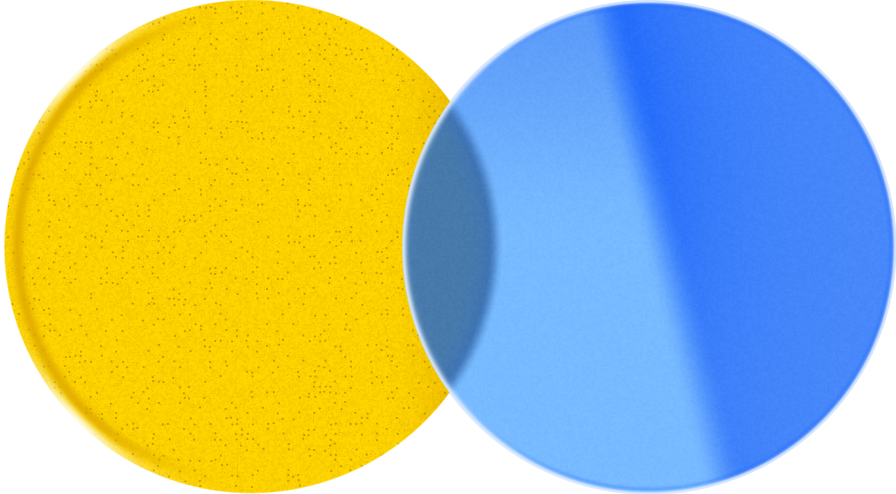
A Shadertoy shader for this background:

```glsl
const vec3 WHITE = vec3(1.0);
const vec3 YELLOW = vec3(0.985, 0.82, 0.0);
const vec3 AMBER = vec3(0.87, 0.66, 0.0);
const vec3 SKY = vec3(0.47, 0.73, 1.0);
const vec3 AZURE = vec3(0.36, 0.61, 0.98);
const vec3 COBALT = vec3(0.10, 0.39, 0.98);
const vec3 BLUE = vec3(0.29, 0.54, 0.98);
const vec3 SLATE = vec3(0.28, 0.48, 0.67);

float hash(vec2 p) {
    vec3 q = fract(vec3(p.xyx) * 0.1031);
    q += dot(q, q.yzx + 33.33);
    return fract((q.x + q.y) * q.z);
}

float noise(vec2 p) {
    vec2 cell = floor(p), f = fract(p);
    f = f * f * (3.0 - 2.0 * f);
    float low = mix(hash(cell), hash(cell + vec2(1, 0)), f.x);
    float high = mix(hash(cell + vec2(0, 1)), hash(cell + vec2(1, 1)), f.x);
    return mix(low, high, f.y);
}

// Soft line centred on zero
float bell(float x, float width) {
    return exp(-x * x / (width * width));
}

// Coverage of the inside of a shape, from its inset distance
float cover(float inset, float softness) {
    return smoothstep(-softness, softness, inset);
}

// Sparse dots, one candidate per grid cell
float speckles(vec2 p, float density, float amount) {
    vec2 cell = floor(p * density);
    vec2 offset = 0.3 + 0.4 * vec2(hash(cell + 17.0), hash(cell + 53.0));
    float dist = length(fract(p * density) - offset);
    float present = step(1.0 - amount, hash(cell));
    return present * (1.0 - smoothstep(0.1, 0.32, dist));
}

vec3 yellowDisc(vec2 p, vec2 normal, float inset) {
    float leftSide = smoothstep(0.1, 0.75, -normal.x);
    vec3 color = mix(YELLOW, AMBER, 0.45 * smoothstep(0.78, 0.94, p.x));

    // Grain and pits
    color *= 1.0 + 0.07 * (noise(p * 260.0) - 0.5);
    color = mix(color, AMBER * 0.75, 0.6 * speckles(p, 95.0, 0.16));
    color = mix(color, AMBER * 0.9, 0.4 * speckles(p + 3.7, 190.0, 0.16));

    // Raised lip with a shaded groove and pale highlights
    color = mix(color, AMBER, 0.8 * leftSide * bell(inset - 0.027, 0.012));
    float pale = bell(abs(normal.y) - 0.72, 0.2) * leftSide;
    float lip = 1.0 - smoothstep(0.002, 0.022, inset);
    return mix(color, vec3(1.0, 0.98, 0.85), pale * lip);
}

vec3 blueDisc(vec2 p, vec2 normal, float inset, float yellowInset) {
    // Light side, fold and dark side
    vec3 light = mix(SKY, AZURE, smoothstep(0.5, 1.0, p.y));
    float fold = p.x - 1.217 - 0.25 * (1.0 - p.y);
    float depth = exp(-max(fold, 0.0) / 0.17) * mix(0.3, 1.0, smoothstep(0.1, 0.9, p.y));
    vec3 dark = mix(BLUE, COBALT, depth);
    vec3 color = mix(light, dark, smoothstep(-0.045, 0.05, fold));

    // Blurred overlap with the disc behind
    vec3 lens = mix(SLATE, vec3(0.24, 0.45, 0.71), bell(yellowInset, 0.035));
    color = mix(color, lens, cover(yellowInset - 0.003, 0.016));
    color += 0.025 * (noise(p * 250.0) - 0.5);

    // Glass rim
    float leftSide = smoothstep(0.2, 0.9, -normal.x);
    float rimWidth = mix(0.004, 0.008, leftSide);
    color = mix(color, vec3(0.88, 0.93, 1.0), 0.9 * bell(inset - 0.002, rimWidth));
    return mix(color, COBALT, 0.25 * (1.0 - leftSide) * bell(inset - 0.011, 0.004));
}

void mainImage(out vec4 fragColor, in vec2 fragCoord) {
    vec2 p = fragCoord / iResolution.y;
    float pixel = 1.0 / iResolution.y;

    vec2 toYellow = p - vec2(0.508, 0.501);
    vec2 toBlue = p - vec2(1.314, 0.499);
    float yellowInset = 0.499 - length(toYellow);
    float blueInset = 0.5 - length(toBlue);
    vec2 yellowNormal = toYellow / max(length(toYellow), 0.001);
    vec2 blueNormal = toBlue / max(length(toBlue), 0.001);

    vec3 color = mix(WHITE, yellowDisc(p, yellowNormal, yellowInset), cover(yellowInset, pixel));
    vec3 glass = blueDisc(p, blueNormal, blueInset, yellowInset);
    color = mix(color, glass, cover(blueInset, pixel));
    fragColor = vec4(clamp(color, 0.0, 1.0), 1.0);
}
```
